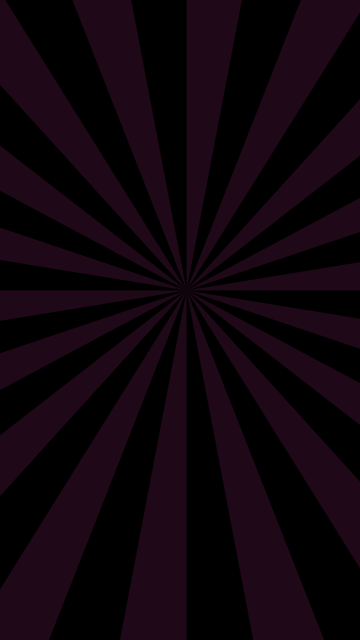
A WebGL 2 fragment shader for this background:

```glsl
#version 300 es
precision highp float;

uniform vec2 u_resolution;
out vec4 fragColor;

const vec3 RAY_COLOR = vec3(0.121, 0.031, 0.090);
const vec3 GAP_COLOR = vec3(0.0);
const vec2 CENTER = vec2(0.5183, 0.5462); // share of canvas width and height
const float RAY_COUNT = 18.0;
const float STRETCH_X = 1.081;            // widens the fan sideways
const float EDGE_WIDTH = 1.0;             // edge softness in pixel widths

// Approximate signed distance to the nearest ray edge, positive inside a ray.
float rayDistance(vec2 p) {
    float angle = atan(p.x, p.y); // clockwise from straight up
    return sin(angle * RAY_COUNT) * length(p) / RAY_COUNT;
}

void main() {
    // Canvas heights, measured from the hub of the rays
    vec2 p = (gl_FragCoord.xy - CENTER * u_resolution) / u_resolution.y;
    p.x /= STRETCH_X;

    // Smooth edges that blend to an even tone at the hub
    float softness = EDGE_WIDTH / u_resolution.y;
    float ray = clamp(0.5 + rayDistance(p) / softness, 0.0, 1.0);

    fragColor = vec4(mix(GAP_COLOR, RAY_COLOR, ray), 1.0);
}
```
